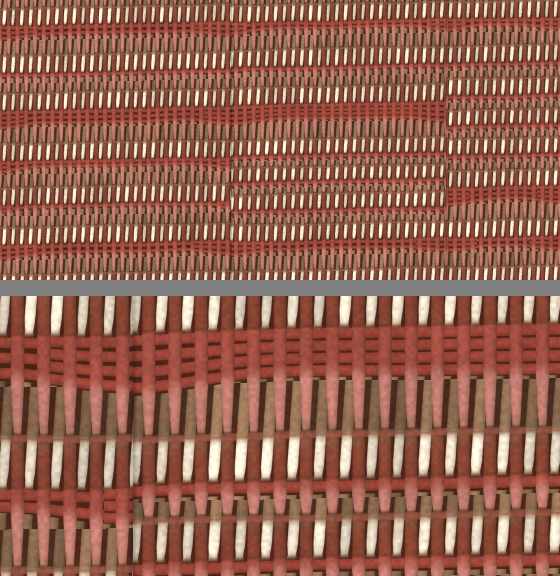
Top, the full canvas; bottom, a detail of the centre.
This texture is drawn by a WebGL 2 fragment shader. Its source:

```glsl
#version 300 es
precision highp float;
// Woven cloth: 64 upright threads crossing uneven rows of cream floats and red wefts.
uniform vec2 u_resolution;
out vec4 outColor;

const vec3 DARK = vec3(0.30, 0.14, 0.09);
const vec3 SHADOW = vec3(0.27, 0.19, 0.13);
const vec3 RUST = vec3(0.51, 0.26, 0.19);
const vec3 RED = vec3(0.59, 0.26, 0.21);
const vec3 PINK = vec3(0.75, 0.48, 0.43);
const vec3 OLIVE = vec3(0.54, 0.41, 0.31);
const vec3 BEIGE = vec3(0.68, 0.56, 0.45);
const vec3 CREAM = vec3(0.98, 0.92, 0.83);

// The cloth is 768 units wide and 384 high.
const vec2 CLOTH = vec2(768.0, 384.0);
const float PITCH = 12.0;
const float SEAM_A = 317.0;
const float SEAM_B = 612.0;

// Heights of the cream rows, measured downward, in the left, middle and right panels.
const vec3 ROWS[10] = vec3[10](
  vec3(-36, -36, -36), vec3(21, 17, 13), vec3(86, 78, 74), vec3(137, 130, 119),
  vec3(207, 202, 161), vec3(267, 237, 200), vec3(321, 275, 244),
  vec3(386, 317, 313), vec3(440, 381, 377), vec3(500, 440, 440));

float hash(vec2 p) {
  vec3 q = fract(vec3(p.xyx) * 0.1031);
  q += dot(q, q.yzx + 33.33);
  return fract((q.x + q.y) * q.z);
}

float noise(vec2 p) {
  vec2 i = floor(p), f = fract(p);
  f = f * f * (3.0 - 2.0 * f);
  return mix(mix(hash(i), hash(i + vec2(1, 0)), f.x),
             mix(hash(i + vec2(0, 1)), hash(i + vec2(1, 1)), f.x), f.y);
}

// Soft-edged coverage of a strip of half width w around d = 0.
float strip(float d, float w, float soft) {
  return 1.0 - smoothstep(w - soft, w + soft, abs(d));
}

// Soft step, 1 where x lies between lo and hi.
float span(float x, float lo, float hi, float soft) {
  return smoothstep(lo - soft, lo + soft, x) * (1.0 - smoothstep(hi - soft, hi + soft, x));
}

// Round thread shading across its half width.
float roundness(float d, float w) {
  float r = clamp(d / w, -1.0, 1.0);
  return 0.72 + 0.32 * sqrt(1.0 - r * r) - 0.06 * r;
}

// Signed distance to the nearest thread of a comb with the given pitch.
float comb(float x, float pitch) {
  return (fract(x / pitch) - 0.5) * pitch;
}

vec3 layThread(vec3 base, vec3 tint, float d, float w, float cover, float soft) {
  return mix(base, tint * roundness(d, w), strip(d, w, soft) * cover);
}

vec3 weave(vec2 p, float soft) {
  // Panel, with its rows rising gently to the right.
  int panel = p.x < SEAM_A ? 0 : (p.x < SEAM_B ? 1 : 2);
  float middle = panel == 0 ? 158.0 : (panel == 1 ? 465.0 : 690.0);
  float y = p.y + 0.02 * (p.x - middle) + 2.0 * (noise(p * vec2(0.02, 0.03)) - 0.5);
  int row = 0;
  for (int i = 1; i < 9; i++) if (y >= ROWS[i][panel]) row = i;

  // Split the gap between two cream rows into float, weft and open zones.
  float below = y - ROWS[row][panel];
  float gap = ROWS[row + 1][panel] - ROWS[row][panel];
  float above = gap - below;
  float creamHalf = min(11.5, 0.25 * gap);
  float seam = min(min(abs(p.x - SEAM_A), abs(p.x - SEAM_B)), min(p.x, CLOTH.x - p.x));
  float splay = 1.0 - smoothstep(0.0, 60.0, seam);
  float weftSize = max(gap - 2.0 * creamHalf - 26.0 + 6.0 * splay, 7.0);
  float openStart = creamHalf + weftSize;
  float openSize = gap - creamHalf - openStart;

  // Upright threads: one set leans, the other sits between them.
  float nearest = below < above ? below : -above;
  float leanX = p.x + 0.07 * nearest;
  float dLean = comb(leanX, PITCH);
  float dBetween = comb(p.x + 0.5 * PITCH, PITCH);
  float side = float(row) + (below < above ? 0.0 : 1.0);
  float vary = hash(vec2(floor(leanX / PITCH), side + 17.0 * float(panel)));
  float inCream = span(nearest, -creamHalf, creamHalf, 1.8);
  float inWeft = span(below, creamHalf, openStart, soft);
  float inOpen = span(below, openStart, gap - creamHalf, soft);

  // Ground and the rust threads seen between the cream floats.
  vec3 color = mix(DARK, SHADOW, inOpen * noise(p * 0.09));
  vec3 rust = mix(RUST, OLIVE * 0.9, 0.45 * smoothstep(0.0, -creamHalf, nearest));
  color = layThread(color, rust, dBetween, 2.9, inCream, soft);

  // Horizontal wefts, then the thin rose weft above each cream row.
  float lines = clamp(floor(weftSize / 6.5 + 0.5), 1.0, 4.0);
  float dWeft = comb(below - creamHalf, weftSize / lines);
  color = layThread(color, RED, dWeft, 2.5, inWeft, soft);
  color = layThread(color, mix(RED, OLIVE, 0.4), above - creamHalf, 1.8, 0.85, soft);

  // Leaning threads turn from olive to cream; they dive beneath the wefts.
  float bright = span(nearest, -creamHalf + 2.0, creamHalf - 1.5, 2.5);
  vec3 cream = mix(BEIGE, CREAM * (0.82 + 0.2 * vary), bright);
  vec3 tint = mix(OLIVE * (0.85 + 0.3 * vary), cream, inCream);
  float creamWidth = 2.4 + 0.4 * (vary - 0.5) - 0.6 * smoothstep(0.2, 1.0, nearest / creamHalf);
  float leanWidth = mix(2.7, creamWidth, inCream);
  color = layThread(color, tint, dLean, leanWidth, max(inCream, inOpen), soft);

  // Threads between cross over the wefts and taper to pink points.
  float taper = clamp((below - openStart) / openSize, 0.0, 1.0);
  vec3 crossing = mix(mix(RED, PINK, 0.2), PINK, smoothstep(-7.0, 2.0, below - openStart));
  crossing = mix(crossing, OLIVE, 0.6 * smoothstep(0.6, 1.0, taper));
  float crossWidth = mix(3.1, 1.7, taper);
  float crossCover = span(below, creamHalf, gap - creamHalf - 2.0, 1.2);
  color = layThread(color, crossing, dBetween, crossWidth, crossCover, soft);

  // Fine wear and a faint shadow along the panel seams.
  float grain = noise(p * 0.65) - 0.5 + 0.5 * (noise(p * vec2(0.03, 0.06)) - 0.5);
  float seamShade = strip(min(abs(p.x - SEAM_A), abs(p.x - SEAM_B)), 1.2, 1.0);
  return color * (1.02 + 0.16 * grain) * (1.0 - 0.2 * seamShade);
}

void main() {
  vec2 uv = gl_FragCoord.xy / u_resolution;
  vec2 p = vec2(uv.x, 1.0 - uv.y) * CLOTH;
  float soft = 0.75 * CLOTH.y / u_resolution.y;
  outColor = vec4(clamp(weave(p, soft), 0.0, 1.0), 1.0);
}
```
